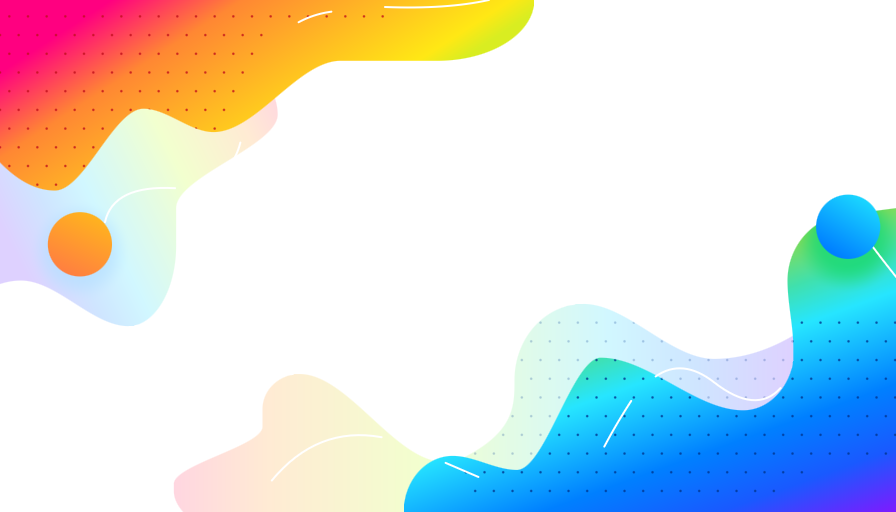
Write a WebGL 2 fragment shader that draws this background.

```glsl
#version 300 es
precision highp float;
// Draws fluid rainbow waves in two corners, with dots, discs and white strokes.
uniform vec2 u_resolution;
out vec4 outColor;

// Canvas space: 768 x 438 units, y pointing down.
const vec2 CANVAS = vec2(768.0, 438.0);

float ramp(float a, float b, float x) { return clamp((x - a) / (b - a), 0.0, 1.0); }

// Quarter-circle profile: 1 at zero, falling to 0 at one.
float dome(float x) { return sqrt(max(0.0, 1.0 - x * x)); }

// Antialiased coverage of the region where the field is positive.
float cover(float field) {
  return clamp(0.5 + field / max(fwidth(field), 1e-4), 0.0, 1.0);
}

float warmWave(vec2 p) {
  float start = max(47.0 - p.x, 0.0) / 47.0;
  float edge = 163.0 - 24.0 * start * start - 70.0 * smoothstep(47.0, 123.0, p.x)
    + 20.0 * smoothstep(123.0, 183.0, p.x) - 61.0 * smoothstep(183.0, 292.0, p.x);
  return edge * dome(max(p.x - 375.0, 0.0) / 83.0) - p.y;
}

float paleLeftWave(vec2 p) {
  float side = mix(238.0, 151.0, smoothstep(98.0, 178.0, p.y))
    - 41.0 * (1.0 - dome(max(p.y - 210.0, 0.0) / 69.0))
    - 4.0 * pow(max(98.0 - p.y, 0.0) / 18.0, 2.0);
  float bottom = 240.0 + 39.0 * smoothstep(18.0, 110.0, p.x)
    + 3.0 * pow(max(18.0 - p.x, 0.0) / 18.0, 2.0);
  return min(side - p.x, bottom - p.y);
}

float paleLowerWave(vec2 p) {
  // Low hill on the left
  float top = 320.0 + 75.0 * smoothstep(257.0, 380.0, p.x);
  float side = 225.0 + 32.0 * (1.0 - dome(max(350.0 - p.y, 0.0) / 30.0))
    - 76.0 * smoothstep(365.0, 414.0, p.y) + 8.0 * pow(max(p.y - 420.0, 0.0) / 18.0, 2.0);
  float hill = min(p.x - side, p.y - top);
  // Taller crest on the right
  top = 260.0 + 47.0 * smoothstep(500.0, 612.0, p.x)
    - 20.0 * pow(max(p.x - 612.0, 0.0) / 68.0, 2.0);
  side = 441.0 + 59.0 * (1.0 - dome(max(325.0 - p.y, 0.0) / 65.0))
    - 51.0 * pow(ramp(325.0, 395.0, p.y), 3.0);
  return max(hill, min(p.x - side, p.y - top));
}

float coolWave(vec2 p) {
  float edge = 390.0 + 48.0 * (1.0 - dome(max(388.0 - p.x, 0.0) / 42.0))
    + 12.0 * smoothstep(388.0, 443.0, p.x) - 96.0 * smoothstep(443.0, 515.0, p.x)
    + 45.0 * smoothstep(515.0, 637.0, p.x)
    - 53.0 * (1.0 - dome(max(p.x - 637.0, 0.0) / 44.0));
  float side = 675.0 + 5.0 * smoothstep(240.0, 298.0, p.y)
    + 55.0 * (1.0 - dome(max(240.0 - p.y, 0.0) / 57.0));
  float top = 183.0 - 0.13 * max(p.x - 730.0, 0.0);
  return max(p.y - edge, min(p.x - side, p.y - top));
}

vec3 warmColor(vec2 p) {
  float s = 0.65 * p.x + p.y;
  vec3 c = mix(vec3(1.0, 0.0, 0.5), vec3(1.0, 0.53, 0.2), ramp(62.0, 135.0, s));
  c = mix(c, vec3(1.0, 0.91, 0.08), ramp(135.0, 285.0, s));
  return mix(c, vec3(0.85, 0.93, 0.13), ramp(285.0, 308.0, s));
}

vec3 coolColor(vec2 p) {
  float s = 0.36 * p.x + p.y;
  vec3 c = mix(vec3(0.62, 0.85, 0.2), vec3(0.25, 0.88, 0.68), ramp(435.0, 490.0, s));
  c = mix(c, vec3(0.15, 0.9, 1.0), ramp(490.0, 525.0, s));
  c = mix(c, vec3(0.0, 0.5, 1.0), ramp(525.0, 605.0, s));
  c = mix(c, vec3(0.1, 0.35, 1.0), ramp(605.0, 660.0, s));
  return mix(c, vec3(0.5, 0.1, 1.0), ramp(660.0, 715.0, s));
}

// Pale rainbow from lavender at 0 to pink at 1.
vec3 pastel(float t) {
  vec3 c = mix(vec3(0.87, 0.82, 1.0), vec3(0.81, 0.9, 1.0), ramp(0.0, 0.16, t));
  c = mix(c, vec3(0.82, 0.97, 1.0), ramp(0.16, 0.3, t));
  c = mix(c, vec3(0.95, 1.0, 0.81), ramp(0.3, 0.6, t));
  c = mix(c, vec3(1.0, 0.92, 0.83), ramp(0.6, 0.85, t));
  return mix(c, vec3(1.0, 0.84, 0.88), ramp(0.85, 1.0, t));
}

// Staggered dot grid, 16 units apart.
float dots(vec2 p, vec2 origin) {
  vec2 q = (p - origin) / 16.0;
  q.x += 0.5 * mod(floor(q.y + 0.5), 2.0);
  float d = 16.0 * length(fract(q + 0.5) - 0.5);
  return 1.0 - smoothstep(0.3, 1.7, d);
}

// White line along a quadratic curve.
float stroke(vec2 p, vec2 a, vec2 b, vec2 c) {
  float d = 1e5, px = CANVAS.y / u_resolution.y;
  vec2 last = a;
  for (int i = 1; i <= 16; i++) {
    float t = float(i) / 16.0;
    vec2 next = mix(mix(a, b, t), mix(b, c, t), t), e = next - last;
    d = min(d, length(p - last - e * clamp(dot(p - last, e) / dot(e, e), 0.0, 1.0)));
    last = next;
  }
  return clamp(0.5 + (0.85 - d) / px, 0.0, 1.0);
}

void main() {
  vec2 uv = gl_FragCoord.xy / u_resolution;
  vec2 p = vec2(uv.x, 1.0 - uv.y) * CANVAS;
  vec2 sun = p - vec2(68.5, 209.0), moon = p - vec2(727.0, 194.0);
  float warm = cover(warmWave(p)), cool = cover(coolWave(p));
  float paleLeft = cover(paleLeftWave(p)), paleLow = cover(paleLowerWave(p));

  // Pale waves, then the vivid ones with their dots
  vec3 leftTint = pastel((p.x - 0.5 * p.y + 95.0) / 295.0);
  leftTint = mix(leftTint, vec3(0.7, 0.87, 1.0), 0.6 * smoothstep(44.0, 22.0, length(sun - vec2(0, 6))));
  vec3 color = mix(vec3(1), leftTint, paleLeft);
  color = mix(color, pastel((680.0 - p.x) / 530.0), paleLow);
  vec3 coolTint = mix(coolColor(p), vec3(0.1, 0.85, 0.45), 0.8 * smoothstep(48.0, 22.0, length(moon - vec2(0, 10))));
  color = mix(color, warmColor(p), warm);
  color = mix(color, coolTint, cool);
  float warmDots = warm * step(p.x, p.y < 22.0 ? 335.0 : 252.0 - 0.55 * p.y);
  color = mix(color, vec3(0.75, 0.05, 0.1), 0.8 * warmDots * dots(p, vec2(8, 14)));
  float coolDots = max(cool, 0.3 * paleLow) * step(395.0, p.x) * step(268.0, p.y) * step(p.y, 430.0);
  coolDots *= step(p.x, p.y < 396.0 ? 768.0 : 696.0 - 1.5 * (p.y - 404.0));
  color = mix(color, vec3(0.0, 0.2, 0.55), 0.8 * coolDots * dots(p, vec2(479.3, 276)));

  // White strokes
  float lines = stroke(p, vec2(256, 19), vec2(269, 12), vec2(284, 10));
  lines = max(lines, stroke(p, vec2(330, 6), vec2(383, 8), vec2(419, 0)));
  lines = max(lines, stroke(p, vec2(90, 190), vec2(97, 158), vec2(150, 161)));
  lines = max(lines, stroke(p, vec2(200, 137), vec2(204, 130), vec2(206, 122)));
  lines = max(lines, stroke(p, vec2(233, 411), vec2(272, 364), vec2(327, 374)));
  lines = max(lines, stroke(p, vec2(562, 322), vec2(585, 306), vec2(612, 327)));
  lines = max(lines, stroke(p, vec2(612, 327), vec2(648, 355), vec2(669, 332)));
  lines = max(lines, stroke(p, vec2(518, 382), vec2(528, 363), vec2(541, 343)));
  lines = max(lines, stroke(p, vec2(382, 396), vec2(396, 402), vec2(410, 408)));
  lines = max(lines, stroke(p, vec2(748, 211), vec2(757, 223), vec2(769, 238)));
  color = mix(color, vec3(1), lines);

  // Discs
  vec3 orange = mix(vec3(1.0, 0.5, 0.25), vec3(1.0, 0.7, 0.12), ramp(-30.0, 30.0, 0.5 * sun.x - sun.y));
  vec3 azure = mix(vec3(0.0, 0.5, 1.0), vec3(0.1, 0.83, 1.0), ramp(-30.0, 30.0, 0.6 * moon.x - moon.y));
  color = mix(color, orange, cover(27.5 - length(sun)));
  color = mix(color, azure, cover(27.5 - length(moon)));
  outColor = vec4(color, 1.0);
}
```
